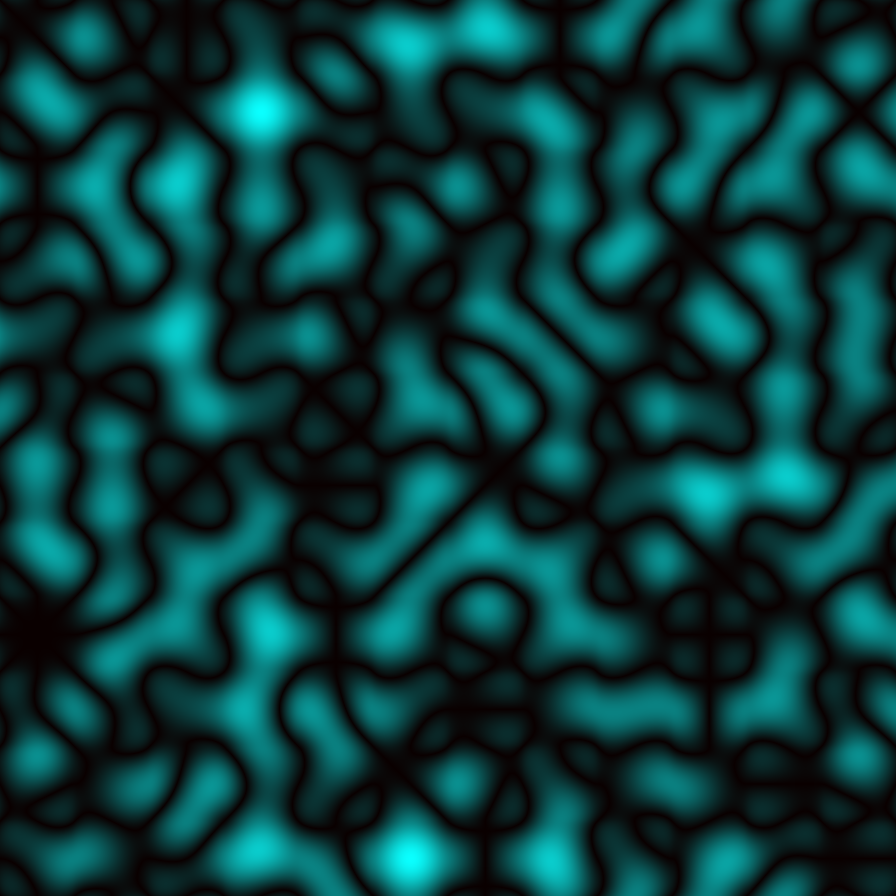
Give the GLSL for this pattern, as a three.js fragment shader.

```glsl
varying vec2 vUv;

const float CELLS = 12.0;
const vec3 VALLEY_COLOR = vec3(0.04, 0.0, 0.0);
const vec3 PEAK_COLOR = vec3(0.04, 1.0, 1.0);

float hash(vec2 p, float seed) {
  vec3 q = fract(vec3(p.xyx + seed) * vec3(0.1031, 0.1030, 0.0973));
  q += dot(q, q.yzx + 33.33);
  return fract((q.x + q.y) * q.z);
}

// One of the four diagonal directions
vec2 diagonalGradient(vec2 corner) {
  vec2 choice = vec2(hash(corner, 17.3), hash(corner, 71.9));
  return step(0.5, choice) * 2.0 - 1.0;
}

float cornerRamp(vec2 cell, vec2 local, vec2 corner) {
  return dot(diagonalGradient(cell + corner), local - corner);
}

float gradientNoise(vec2 p) {
  vec2 cell = floor(p);
  vec2 local = fract(p);
  vec2 blend = local * local * (3.0 - 2.0 * local);
  float low = mix(cornerRamp(cell, local, vec2(0.0, 0.0)),
                  cornerRamp(cell, local, vec2(1.0, 0.0)), blend.x);
  float high = mix(cornerRamp(cell, local, vec2(0.0, 1.0)),
                   cornerRamp(cell, local, vec2(1.0, 1.0)), blend.x);
  return mix(low, high, blend.y);
}

// Folding the noise at zero leaves dark creases between soft blobs
float foldedNoise(vec2 p) {
  return abs(gradientNoise(p));
}

void main() {
  float glow = clamp(foldedNoise(vUv * CELLS), 0.0, 1.0);
  gl_FragColor = vec4(mix(VALLEY_COLOR, PEAK_COLOR, glow), 1.0);
}
```
